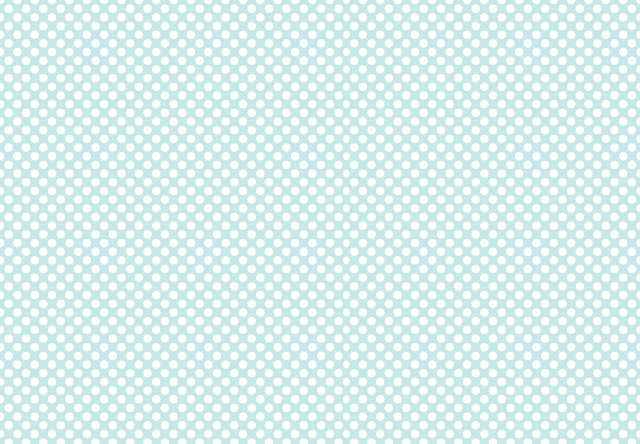
This pattern is drawn by a WebGL 2 fragment shader. Its source:

```glsl
#version 300 es
precision highp float;

#define REPEATS_ACROSS 36.87
#define DOT_RADIUS 0.241
#define SEAM_X 19.952
#define SEAM_SKIP 0.096
#define GROUND_COLOR vec3(0.775, 0.910, 0.902)
#define DOT_COLOR vec3(0.995, 1.0, 1.0)

uniform vec2 u_resolution;
out vec4 outColor;

// Distance to the nearest lattice point of a unit grid
float gridDistance(vec2 p) {
    return length(fract(p + 0.5) - 0.5);
}

// Signed distance to staggered dots: two grids half a repeat apart
float staggeredDots(vec2 p) {
    return min(gridDistance(p), gridDistance(p + 0.5)) - DOT_RADIUS;
}

void main() {
    // Units of one repeat, measured from the top left corner
    vec2 fromTopLeft = vec2(gl_FragCoord.x, u_resolution.y - gl_FragCoord.y);
    float pixel = REPEATS_ACROSS / u_resolution.x;
    vec2 p = fromTopLeft * pixel;

    // Tile seam: a thin strip is lost, which narrows one column of dots
    p.x += SEAM_SKIP * step(SEAM_X, p.x);

    // Dots with softened edges
    float edge = 0.75 * pixel;
    float dots = 1.0 - smoothstep(-edge, edge, staggeredDots(p));
    outColor = vec4(mix(GROUND_COLOR, DOT_COLOR, dots), 1.0);
}
```
